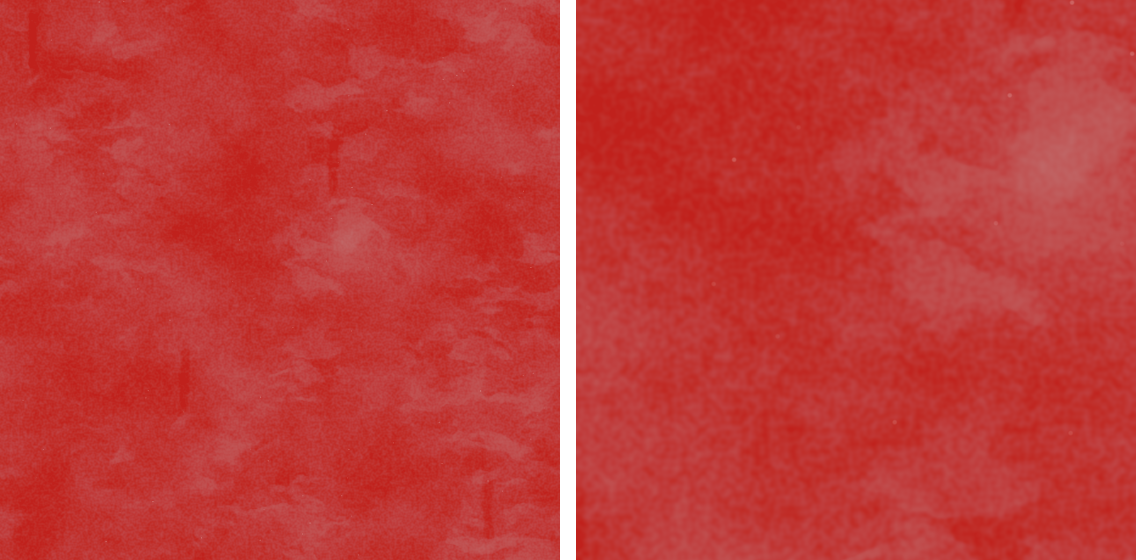
Left, the full canvas; right, a detail of the centre.
Write a WebGL 2 fragment shader that draws this texture.

```glsl
#version 300 es
precision highp float;

uniform vec2 u_resolution;
out vec4 fragColor;

const float TAU = 6.2831853;

float hash(vec2 cell, float seed) {
    uvec3 q = uvec3(ivec3(vec3(cell, seed))) * uvec3(1597334673u, 3812015801u, 2798796415u);
    uint n = q.x ^ q.y ^ q.z;
    n = (n ^ (n >> 15)) * 2246822519u;
    n = (n ^ (n >> 13)) * 3266489917u;
    return float((n ^ (n >> 16)) >> 8) / 16777216.0;
}

float cornerSlope(vec2 cell, vec2 offset, vec2 period, float seed) {
    float angle = TAU * hash(mod(cell, period), seed);
    return dot(vec2(cos(angle), sin(angle)), offset);
}

// Gradient noise that wraps after one unit of uv
float noise(vec2 uv, vec2 period, float seed) {
    vec2 p = uv * period;
    vec2 i = floor(p), f = p - i;
    vec2 w = f * f * f * (f * (f * 6.0 - 15.0) + 10.0);
    vec2 e = vec2(1.0, 0.0);
    float low = mix(cornerSlope(i, f, period, seed),
                    cornerSlope(i + e.xy, f - e.xy, period, seed), w.x);
    float high = mix(cornerSlope(i + e.yx, f - e.yx, period, seed),
                     cornerSlope(i + e.xx, f - e.xx, period, seed), w.x);
    return 1.4 * mix(low, high, w.y);
}

float fbm(vec2 uv, vec2 period, float seed, int octaves, float gain) {
    float sum = 0.0, amp = 1.0;
    for (int i = 0; i < octaves; i++) {
        sum += amp * noise(uv, period, seed + float(i));
        period *= 2.0;
        amp *= gain;
    }
    return sum;
}

// Shortest offset on the wrapped canvas
vec2 wrapDelta(vec2 a, vec2 b) {
    return fract(a - b + 0.5) - 0.5;
}

float puff(vec2 d, vec2 radius) {
    vec2 q = d / radius;
    return exp(-dot(q, q));
}

// Thin vertical groove, widest in the middle
float groove(vec2 d, float halfLength, float halfWidth) {
    float taper = 1.0 - smoothstep(halfLength * 0.6, halfLength, abs(d.y));
    return taper * (1.0 - smoothstep(halfWidth * 0.3, halfWidth, abs(d.x)));
}

// Sparse bright dust of varied strength
float dust(vec2 uv, float cells, float seed) {
    vec2 p = uv * cells;
    vec2 cell = mod(floor(p), cells);
    vec2 center = 0.3 + 0.4 * vec2(hash(cell, seed), hash(cell, seed + 1.0));
    float strength = smoothstep(0.995, 1.0, hash(cell, seed + 2.0));
    return strength * (1.0 - smoothstep(0.1, 0.3, length(fract(p) - center)));
}

vec3 pigment(float tone) {
    float blue = tone - 0.02 * (1.0 - smoothstep(0.17, 0.25, tone));
    return vec3(0.752, tone, blue);
}

void main() {
    vec2 uv = gl_FragCoord.xy / u_resolution;
    vec2 warp = vec2(fbm(uv, vec2(9.0), 10.0, 3, 0.6), fbm(uv, vec2(9.0), 20.0, 3, 0.6));
    vec2 ragged = vec2(fbm(uv, vec2(45.0), 30.0, 2, 0.7), fbm(uv, vec2(45.0), 33.0, 2, 0.7));

    // Broad clouds and the blotches inside them
    float clouds = fbm(uv + 0.02 * warp, vec2(4.0, 5.0), 40.0, 5, 0.6);
    float blotches = fbm(uv + 0.01 * warp, vec2(18.0, 26.0), 50.0, 4, 0.75);
    float patches = fbm(uv, vec2(4.0, 5.0), 60.0, 3, 0.5);

    // Grooves with a flake below, a soft puff and mottling beside them
    float marks = 0.0, mottling = 0.0;
    for (int i = 0; i < 4; i++) {
        vec2 center = fract(vec2(0.06, 0.93) + float(i) * vec2(0.27, 0.39));
        vec2 d = wrapDelta(uv, center);
        vec2 bent = d + 0.003 * ragged + 0.007 * warp;
        marks -= 0.06 * groove(bent, 0.07, 0.011);
        marks += 0.02 * groove(bent + vec2(0.016, 0.0), 0.07, 0.01);
        vec2 foot = bent + vec2(0.003, 0.073);
        foot.y -= 0.4 * foot.x;
        marks += 0.07 * puff(foot, vec2(0.018, 0.007));
        marks += 0.06 * puff(d + 0.012 * warp - vec2(0.015, -0.14), vec2(0.04, 0.035));
        mottling += puff(d - vec2(0.13, -0.02), vec2(0.1, 0.09));
    }

    // Small torn wisps with crisp lower edges, gathered in patches
    vec2 flow = uv + 0.016 * warp + 0.003 * ragged;
    float streaks = fbm(flow, vec2(10.0, 22.0), 70.0, 3, 0.55);
    float lower = fbm(flow - vec2(0.0, 0.007), vec2(10.0, 22.0), 70.0, 3, 0.55);
    float gathered = smoothstep(-0.2, 0.4, patches + 0.5 * mottling);
    float wisps = smoothstep(0.02, 0.36, streaks) * gathered;
    float relief = clamp(streaks - lower, -0.4, 0.4) * gathered;

    // Fine grain
    float grain = 0.036 * noise(uv, vec2(120.0), 80.0) + 0.042 * noise(uv, vec2(230.0), 81.0);

    float tone = 0.207 + 0.07 * clouds + 0.02 * blotches + 0.06 * wisps + 0.025 * relief + marks + grain;
    tone = max(tone, 0.13);
    tone = min(tone, 0.3 + 0.6 * max(tone - 0.3, 0.0));
    vec3 color = pigment(tone) + vec3(0.05, 0.16, 0.16) * dust(uv, 160.0, 90.0);
    fragColor = vec4(color, 1.0);
}
```
